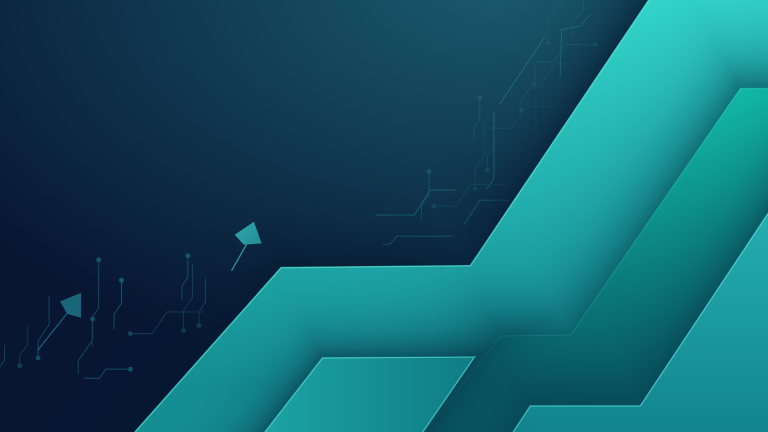
This background is drawn by a Shadertoy shader. Its source:

```glsl
const vec3 NAVY = vec3(0.03, 0.085, 0.195);
const vec3 DEEP_TEAL = vec3(0.10, 0.36, 0.44);
const vec3 TRACE = vec3(0.13, 0.56, 0.60);
const vec3 RIM = vec3(0.38, 0.88, 0.83);

vec3 hash3(float n) {
    vec3 q = fract(vec3(n) * vec3(0.1031, 0.1130, 0.0973));
    q += dot(q, q.yzx + 33.33);
    return fract((q.xxy + q.yzz) * q.zyx);
}

// Signed distance to the line a-b, positive on its left
float side(vec2 p, vec2 a, vec2 b) {
    vec2 e = normalize(b - a);
    return e.x * (p.y - a.y) - e.y * (p.x - a.x);
}

float segment(vec2 p, vec2 a, vec2 b) {
    vec2 e = b - a;
    return length(p - a - e * clamp(dot(p - a, e) / dot(e, e), 0.0, 1.0));
}

float trace(vec2 p, vec2 a, vec2 b, vec2 c, vec2 d) {
    return min(segment(p, a, b), min(segment(p, b, c), segment(p, c, d)));
}

// Area under a slope, a ledge and a second slope
float terrace(vec2 p, vec2 a, vec2 b, vec2 c, vec2 d) {
    return min(max(side(p, a, b), side(p, b, c)), side(p, c, d));
}

// Convex shape with clockwise corners
float quad(vec2 p, vec2 a, vec2 b, vec2 c, vec2 d) {
    return max(max(side(p, a, b), side(p, b, c)), max(side(p, c, d), side(p, d, a)));
}

float cover(float d, float px) {
    return clamp(0.5 - d / px, 0.0, 1.0);
}

// Scattered bent traces with end nodes along a path
float circuit(vec2 p, vec2 from, vec2 to, vec2 spread, float seed, float px) {
    float ink = 0.0;
    const int COUNT = 11;
    for (int i = 0; i < COUNT; i++) {
        vec3 r = hash3(seed + float(i) * 7.0);
        vec3 s = hash3(seed + float(i) * 7.0 + 3.0);
        vec2 a = mix(from, to, (float(i) + 0.5) / float(COUNT)) + (r.xy - 0.5) * spread;
        vec2 run = s.x < 0.5 ? vec2(0.25 + 0.6 * r.z, 0.0) : vec2(0.0, 0.3 + 0.7 * r.z);
        vec2 b = a + run * 0.6;
        vec2 c = b + vec2(0.22, 0.32) * (0.5 + s.y);
        vec2 d = c + run;
        float line = cover(trace(p, a, b, c, d) - 0.009, px);
        float node = cover(length(p - (s.z < 0.5 ? a : d)) - 0.05, px);
        ink = max(ink, max(line, node) * (0.25 + 0.4 * s.z));
    }
    return ink;
}

// Adds one sheet with its cast shadow and lit edge
vec3 sheet(vec3 under, float d, vec3 fill, vec3 shadow, float strength, float reach, float rim, float px) {
    vec3 col = mix(under, shadow, strength * exp(-max(d, 0.0) / reach));
    float edge = cover(abs(d + 0.02) - 0.012, px);
    return mix(col, mix(fill, RIM, rim * edge), cover(d, px));
}

vec3 ramp(vec3 low, vec3 high, float t) {
    return mix(low, high, clamp(t, 0.0, 1.0));
}

void mainImage(out vec4 fragColor, in vec2 fragCoord) {
    // Canvas is 16 by 9 units
    vec2 p = fragCoord / iResolution.y * 9.0;
    float px = 9.0 / iResolution.y;

    // Backdrop glow
    float glow = 1.0 - length((p - vec2(10.5, 9.5)) / vec2(14.0, 8.5));
    vec3 col = ramp(NAVY, DEEP_TEAL, glow);

    // Faint mesh
    vec2 cell = abs(fract(p * 6.0) - 0.5);
    float mesh = smoothstep(0.3, 0.5, max(cell.x, cell.y));
    col += 0.018 * mesh * exp(-dot(p - vec2(11.3, 6.6), p - vec2(11.3, 6.6)));

    // Circuit clusters
    float ink = circuit(p, vec2(0.0, 0.6), vec2(4.4, 2.5), vec2(0.9, 1.2), 11.0, px);
    ink = max(ink, 0.6 * circuit(p, vec2(8.8, 4.0), vec2(12.2, 8.6), vec2(0.7, 0.6), 53.0, px));

    // Leading traces
    float lead = trace(p, vec2(7.85, 4.52), vec2(8.63, 4.52), vec2(8.96, 5.04), vec2(9.48, 5.04));
    lead = min(lead, trace(p, vec2(7.98, 3.90), vec2(8.13, 3.92), vec2(8.27, 4.08), vec2(9.42, 4.08)));
    lead = min(lead, trace(p, vec2(10.15, 5.06), vec2(10.29, 5.29), vec2(10.29, 6.0), vec2(10.29, 6.65)));
    lead = min(lead, trace(p, vec2(9.67, 4.33), vec2(10.0, 4.83), vec2(10.2, 4.83), vec2(10.6, 4.83)));
    lead = min(lead, trace(p, vec2(11.67, 7.4), vec2(11.7, 8.38), vec2(12.1, 8.46), vec2(12.3, 8.7)));
    lead = min(lead, segment(p, vec2(10.42, 6.85), vec2(11.35, 8.23)));
    ink = max(ink, 0.6 * cover(lead - 0.009, px));
    col = mix(col, TRACE, ink);

    // Arrows
    float farArrow = quad(p, vec2(1.25, 2.72), vec2(1.69, 2.90), vec2(1.69, 2.38), vec2(1.40, 2.46));
    farArrow = min(farArrow, segment(p, vec2(1.42, 2.50), vec2(0.79, 1.71)) - 0.012);
    col = mix(col, vec3(0.10, 0.40, 0.48), cover(farArrow, px));
    float nearArrow = quad(p, vec2(4.89, 4.11), vec2(5.29, 4.38), vec2(5.45, 3.93), vec2(5.08, 3.90));
    nearArrow = min(nearArrow, segment(p, vec2(5.16, 3.95), vec2(4.83, 3.37)) - 0.014);
    col = mix(col, vec3(0.18, 0.68, 0.69), cover(nearArrow, px));

    // Stacked sheets, back to front
    float band = terrace(p, vec2(2.79, 0.0), vec2(5.85, 3.44), vec2(9.79, 3.48), vec2(13.5, 9.0));
    vec3 bandFill = ramp(vec3(0.08, 0.56, 0.58), vec3(0.20, 0.84, 0.80), (p.y - 1.0) / 8.0);
    col = sheet(col, band, bandFill, vec3(0.02, 0.10, 0.19), 0.65, 0.6, 0.7, px);

    float fold = terrace(p, vec2(8.83, 0.0), vec2(10.42, 2.02), vec2(11.88, 2.04), vec2(15.42, 7.17));
    fold = max(fold, p.y - 7.17);
    vec3 foldFill = ramp(vec3(0.03, 0.37, 0.41), vec3(0.07, 0.74, 0.66), (p.y - 1.0) / 6.0);
    col = sheet(col, fold, foldFill, vec3(0.03, 0.32, 0.38), 0.7, 0.7, 0.15, px);

    float corner = terrace(p, vec2(10.67, 0.0), vec2(11.04, 0.56), vec2(13.33, 0.56), vec2(16.0, 4.58));
    vec3 cornerFill = ramp(vec3(0.07, 0.52, 0.56), vec3(0.14, 0.68, 0.69), p.y / 4.5);
    col = sheet(col, corner, cornerFill, vec3(0.03, 0.25, 0.32), 0.7, 0.7, 0.6, px);

    float tile = max(side(p, vec2(5.5, 0.0), vec2(6.71, 1.56)), side(p, vec2(6.71, 1.56), vec2(9.92, 1.58)));
    tile = max(tile, side(p, vec2(9.92, 1.58), vec2(8.83, 0.0)));
    vec3 tileFill = ramp(vec3(0.11, 0.64, 0.64), vec3(0.06, 0.48, 0.52), (p.x - 5.5) / 4.5);
    col = sheet(col, tile, tileFill, vec3(0.03, 0.21, 0.29), 0.65, 0.45, 0.6, px);

    fragColor = vec4(col, 1.0);
}
```
